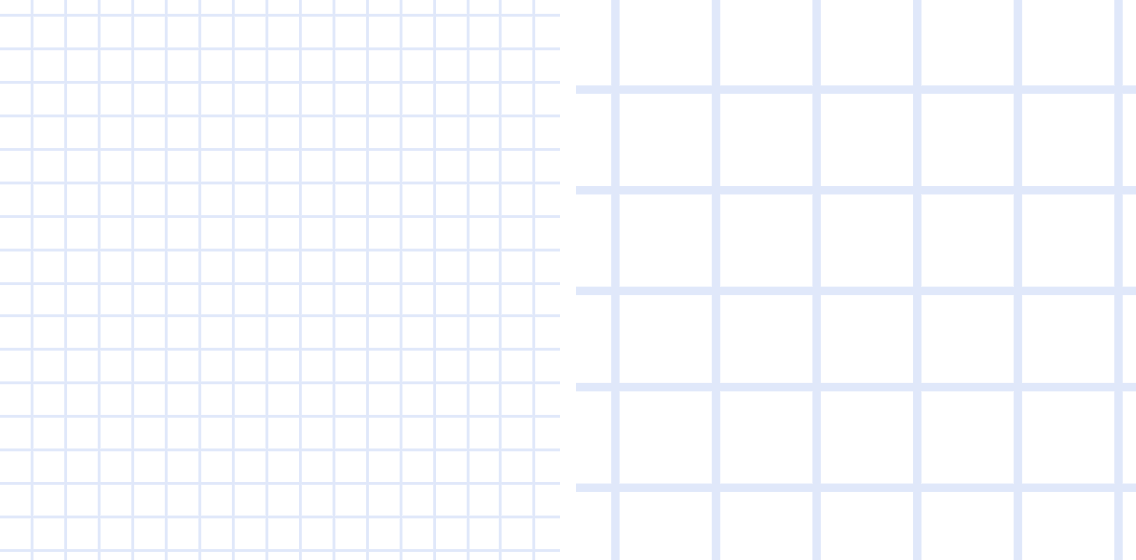
Left, the full canvas; right, a detail of the centre.
Write a Shadertoy shader that draws this pattern.

```glsl
// Distance from each axis to its nearest ruled line
vec2 lineDistance(vec2 p, vec2 firstLine, float pitch) {
    return abs(fract((p - firstLine) / pitch + 0.5) - 0.5) * pitch;
}

void mainImage(out vec4 fragColor, in vec2 fragCoord) {
    vec2 p = fragCoord / iResolution.xy;
    p.y = 1.0 - p.y; // rows are ruled from the top down

    // One slightly narrower column and row
    p += 0.0026 * step(vec2(0.8646, 0.535), p);

    // Ruled lines, smoothed over one pixel
    vec2 d = lineDistance(p, vec2(0.0573, 0.0273), 23.0 / 384.0);
    vec2 ink = clamp(0.5 + (0.00252 - d) * iResolution.xy, 0.0, 1.0);

    vec3 paper = vec3(1.0);
    vec3 paleBlue = vec3(0.88, 0.91, 0.98);
    fragColor = vec4(mix(paper, paleBlue, max(ink.x, ink.y)), 1.0);
}
```
